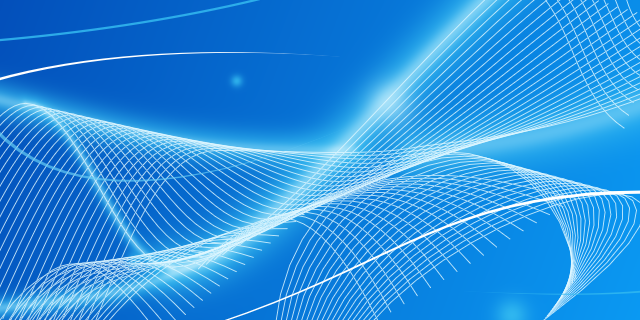
Reproduce this background procedurally as a Shadertoy shader.

```glsl
// Blue backdrop with glowing folds, woven sheets of fine white lines and sweeping arcs.

const vec3 CYAN = vec3(0.20, 0.73, 0.94);
const vec3 ICE = vec3(0.80, 0.94, 0.99);

vec2 bezier(vec2 a, vec2 b, vec2 c, vec2 d, float t) {
    float u = 1.0 - t;
    return u * u * (u * a + 3.0 * t * b) + t * t * (3.0 * u * c + t * d);
}

// Distance to a cubic curve in x, curve parameter in y
vec2 curveDistance(vec2 p, vec2 a, vec2 b, vec2 c, vec2 d) {
    const int STEPS = 18;
    vec2 nearest = vec2(1e3, 0.0), from = a;
    for (int i = 1; i <= STEPS; i++) {
        vec2 to = bezier(a, b, c, d, float(i) / float(STEPS));
        vec2 span = to - from, offset = p - from;
        float h = clamp(dot(offset, span) / dot(span, span), 0.0, 1.0);
        float gap = length(offset - span * h);
        if (gap < nearest.x) nearest = vec2(gap, (float(i - 1) + h) / float(STEPS));
        from = to;
    }
    return nearest;
}

float stroke(float gap, float halfWidth) {
    float pixel = 1.0 / iResolution.y;
    return clamp((halfWidth - gap) / pixel + 0.5, 0.0, 1.0)
         * min(1.0, 2.0 * halfWidth / pixel + 0.1);
}

float glow(float gap, float radius) {
    return exp(-gap * gap / (radius * radius));
}

// Fine lines blended from the curve a..d to the curve e..h
float sheet(vec2 p, float count, vec2 a, vec2 b, vec2 c, vec2 d,
            vec2 e, vec2 f, vec2 g, vec2 h) {
    float clear = 1.0;
    for (float i = 0.0; i < count; i++) {
        float s = i / (count - 1.0);
        vec2 q0 = mix(a, e, s), q1 = mix(b, f, s), q2 = mix(c, g, s), q3 = mix(d, h, s);
        vec2 low = min(min(q0, q1), min(q2, q3)) - 0.01;
        vec2 high = max(max(q0, q1), max(q2, q3)) + 0.01;
        // Skip lines whose bounds miss this point
        if (any(lessThan(p, low)) || any(greaterThan(p, high))) continue;
        clear *= 1.0 - 0.85 * stroke(curveDistance(p, q0, q1, q2, q3).x, 0.0014);
    }
    return 1.0 - clear;
}

void mainImage(out vec4 fragColor, in vec2 fragCoord) {
    vec2 p = fragCoord / iResolution.xy * vec2(2.0, 1.0);

    // Backdrop
    float shade = clamp(0.42 * p.x + 0.16 * (1.0 - p.y), 0.0, 1.0);
    vec3 color = mix(vec3(0.01, 0.31, 0.73), vec3(0.04, 0.60, 0.95), shade);

    // Soft folds
    float crest = curveDistance(p, vec2(-0.05, 0.70), vec2(0.3, 0.62), vec2(0.5, 0.52), vec2(1.1, 0.53)).x;
    float beam = curveDistance(p, vec2(0.54, 0.165), vec2(0.8, 0.165), vec2(1.2, 0.72), vec2(1.6, 1.08)).x;
    float wing = curveDistance(p, vec2(1.3, 0.52), vec2(1.5, 0.55), vec2(1.85, 0.56), vec2(2.35, 0.83)).x;
    float strand = curveDistance(p, vec2(0.08, 0.677), vec2(0.25, 0.677), vec2(0.36, 0.165), vec2(0.54, 0.165)).x;
    float base = curveDistance(p, vec2(-0.05, 0.03), vec2(0.2, 0.07), vec2(0.4, 0.05), vec2(0.7, 0.22)).x;
    color = mix(color, CYAN, 0.75 * glow(crest, 0.055));
    color = mix(color, CYAN, 0.85 * glow(beam, 0.085));
    color = mix(color, CYAN, 0.70 * glow(wing, 0.095));
    color = mix(color, CYAN, 0.65 * glow(strand, 0.022));
    color = mix(color, CYAN, 0.75 * glow(base, 0.035));
    float core = 0.5 * glow(beam, 0.03) + 0.3 * glow(crest, 0.018) + 0.3 * glow(wing, 0.035)
               + 0.35 * glow(strand, 0.009) + 0.3 * glow(base, 0.014);
    color = mix(color, ICE, min(core, 0.75));

    // Sparks
    color = mix(color, ICE, 0.55 * glow(length(p - vec2(1.22, 0.675)), 0.065));
    color = mix(color, CYAN, 0.85 * glow(length(p - vec2(0.74, 0.747)), 0.018));
    color = mix(color, CYAN, 0.90 * glow(length(p - vec2(1.6, 0.015)), 0.05));
    color = mix(color, CYAN, 0.70 * glow(length(p - vec2(0.42, 0.187)), 0.025));

    // Main ribbon: rise, fall and second rise
    float ink = sheet(p, 26.0,
        vec2(-0.31, 0.14), vec2(-0.15, 0.45), vec2(-0.02, 0.677), vec2(0.08, 0.677),
        vec2(0.26, -0.1), vec2(0.4, 0.25), vec2(0.5, 0.53), vec2(0.68, 0.53));
    ink = max(ink, sheet(p, 26.0,
        vec2(0.08, 0.677), vec2(0.25, 0.677), vec2(0.36, 0.165), vec2(0.54, 0.165),
        vec2(0.68, 0.53), vec2(0.9, 0.53), vec2(1.15, 0.51), vec2(1.3, 0.54)));
    ink = max(ink, sheet(p, 26.0,
        vec2(0.54, 0.165), vec2(0.8, 0.165), vec2(1.2, 0.72), vec2(1.6, 1.08),
        vec2(1.3, 0.54), vec2(1.5, 0.57), vec2(1.85, 0.58), vec2(2.35, 0.85)));

    // Lower weave, lower left humps and upper right fall
    ink = max(ink, sheet(p, 20.0,
        vec2(0.86, -0.02), vec2(0.92, 0.61), vec2(1.72, 0.74), vec2(1.8, 0.13),
        vec2(1.15, -0.02), vec2(1.55, 0.45), vec2(2.5, 0.6), vec2(1.7, 0.0)));
    ink = max(ink, sheet(p, 16.0,
        vec2(0.62, 0.16), vec2(0.85, 0.42), vec2(1.0, 0.36), vec2(1.18, 0.0),
        vec2(1.0, 0.38), vec2(1.35, 0.52), vec2(1.6, 0.42), vec2(1.8, 0.38)));
    ink = max(ink, sheet(p, 18.0,
        vec2(0.0, -0.05), vec2(0.18, 0.28), vec2(0.3, 0.22), vec2(0.5, -0.05),
        vec2(0.3, -0.05), vec2(0.5, 0.2), vec2(0.7, 0.3), vec2(0.95, 0.33)));
    ink = max(ink, sheet(p, 7.0,
        vec2(0.0, 0.0), vec2(0.25, 0.36), vec2(0.45, 0.02), vec2(0.8, 0.3),
        vec2(0.15, -0.05), vec2(0.3, 0.2), vec2(0.5, 0.1), vec2(0.95, 0.35)));
    ink = max(ink, sheet(p, 8.0,
        vec2(1.68, 1.03), vec2(1.8, 0.9), vec2(1.8, 0.7), vec2(1.95, 0.6),
        vec2(1.95, 1.03), vec2(1.97, 0.95), vec2(2.0, 0.9), vec2(2.05, 0.88)));
    color = mix(color, vec3(0.88, 0.97, 1.0), ink);

    // Sweeping arcs with tapered ends
    vec2 arc = curveDistance(p, vec2(-0.02, 0.873), vec2(0.3, 0.9), vec2(0.6, 0.95), vec2(0.84, 1.01));
    color = mix(color, CYAN, 0.85 * stroke(arc.x, 0.0035));
    arc = curveDistance(p, vec2(-0.02, 0.60), vec2(0.2, 0.36), vec2(0.6, 0.4), vec2(1.08, 0.6));
    color = mix(color, vec3(0.4, 0.8, 0.96), 0.7 * stroke(arc.x, 0.0055 * (1.0 - arc.y)));
    arc = curveDistance(p, vec2(1.45, 0.09), vec2(1.65, 0.08), vec2(1.85, 0.075), vec2(2.02, 0.09));
    color = mix(color, CYAN, 0.8 * stroke(arc.x, 0.003 * arc.y));
    arc = curveDistance(p, vec2(-0.02, 0.748), vec2(0.3, 0.84), vec2(0.7, 0.85), vec2(1.06, 0.823));
    color = mix(color, vec3(1.0), stroke(arc.x, 0.004 * (1.0 - arc.y)));
    arc = curveDistance(p, vec2(0.68, -0.01), vec2(1.25, 0.18), vec2(1.4, 0.4), vec2(2.02, 0.4));
    color = mix(color, vec3(1.0), stroke(arc.x, mix(0.002, 0.005, arc.y)));

    fragColor = vec4(color, 1.0);
}
```
